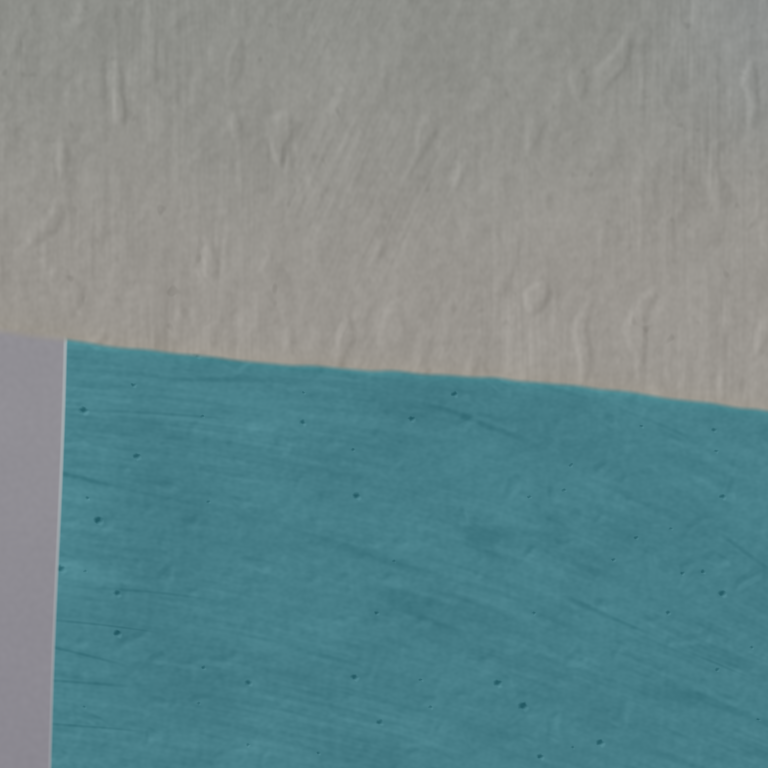
A WebGL 1 fragment shader for this texture:

```glsl
precision highp float;
// Painted plaster: warm grey wall above a brushed teal panel, pale strip at the left.
uniform vec2 u_resolution;

#define WALL_HIGH vec3(0.555, 0.560, 0.540)
#define WALL_LOW vec3(0.604, 0.590, 0.567)
#define TEAL_DARK vec3(0.246, 0.455, 0.495)
#define TEAL_LIGHT vec3(0.302, 0.523, 0.561)
#define STRIP_COLOR vec3(0.567, 0.560, 0.583)
#define PAINT_TOP 0.5685
#define PAINT_SLOPE 0.103
#define EDGE_SOFT 0.0046
#define WALL_RELIEF 0.046
#define BRUSH_DEPTH 0.042
#define PIT_CELLS 21.0

vec2 hash2(vec2 p) {
  vec3 q = fract(vec3(p.xyx) * vec3(0.1031, 0.1030, 0.0973));
  q += dot(q, q.yzx + 33.33);
  return fract((q.xx + q.yz) * q.zy);
}

float gradientNoise(vec2 p) {
  vec2 i = floor(p), f = fract(p);
  vec2 u = f * f * f * (f * (f * 6.0 - 15.0) + 10.0);
  vec2 e = vec2(0.0, 1.0);
  float a = dot(hash2(i) * 2.0 - 1.0, f);
  float b = dot(hash2(i + e.yx) * 2.0 - 1.0, f - e.yx);
  float c = dot(hash2(i + e.xy) * 2.0 - 1.0, f - e.xy);
  float d = dot(hash2(i + e.yy) * 2.0 - 1.0, f - e.yy);
  return mix(mix(a, b, u.x), mix(c, d, u.x), u.y);
}

float fbm(vec2 p) {
  float sum = 0.0, amp = 0.6;
  for (int i = 0; i < 4; i++) {
    sum += amp * gradientNoise(p);
    p = p * 2.03 + 17.3;
    amp *= 0.5;
  }
  return sum;
}

// Mottled plaster with small separate raised dabs.
float wallHeight(vec2 p) {
  vec2 q = p + 0.02 * vec2(gradientNoise(p * 13.0), gradientNoise(p * 13.0 + 31.0));
  q.x -= 0.12 * q.y;
  float dabs = smoothstep(0.16, 0.42, gradientNoise(q * vec2(28.0, 15.0) + 14.0));
  return fbm(q * vec2(25.0, 16.0) + 40.0) + 0.6 * dabs;
}

vec3 wallColor(vec2 p) {
  float warmth = 1.0 - smoothstep(0.56, 1.0, p.y + 0.12 * fbm(p * 4.0));
  vec3 col = mix(WALL_HIGH, WALL_LOW, warmth);
  col += vec3(-0.008, 0.0, 0.018) * smoothstep(0.75, 1.1, p.x) * smoothstep(0.7, 1.0, p.y);
  vec2 light = vec2(0.0035, -0.0015);
  float slope = wallHeight(p + light) - wallHeight(p - light);
  col += WALL_RELIEF * clamp(slope * 1.4, -1.3, 1.3);
  col += 0.04 * fbm(p * vec2(8.0, 6.0) + 9.0);
  // Upright bristle lines at the sides, slanted scratches across the middle.
  float upright = gradientNoise(vec2(p.x * 85.0, p.y * 4.5));
  upright += 0.8 * gradientNoise(vec2(p.x * 170.0, p.y * 15.0));
  float slanted = gradientNoise(vec2((p.x - 0.48 * p.y) * 135.0, p.y * 11.0) + 60.0);
  float middle = smoothstep(0.32, 0.44, p.x) * (1.0 - smoothstep(0.54, 0.66, p.x));
  float patches = smoothstep(-0.30, 0.30, fbm(p * 6.0 + 90.0));
  col += 0.042 * patches * mix(upright, slanted, middle);
  col += 0.024 * gradientNoise(p * 75.0) + 0.018 * gradientNoise(p * vec2(170.0, 140.0));
  float nick = smoothstep(0.34, 0.60, gradientNoise(p * vec2(60.0, 46.0) + 80.0));
  return col - 0.04 * nick;
}

// Small irregular holes, gathered in loose groups, with a faint lit rim.
float pits(vec2 p) {
  vec2 g = p * PIT_CELLS, cell = floor(g);
  vec2 rnd = hash2(cell + 5.0), kind = hash2(cell + 71.0);
  vec2 d = (g - cell - 0.2 - 0.6 * rnd) / PIT_CELLS;
  d += 0.002 * gradientNoise(p * 210.0);
  float r = mix(0.0016, 0.0042, kind.y * kind.y);
  float core = 1.0 - smoothstep(0.2 * r, 1.5 * r, length(d * vec2(0.75, 1.0)));
  float rim = 1.0 - smoothstep(0.2 * r, 1.5 * r, length(d - vec2(r, -r)));
  return step(0.74, kind.x) * (0.35 * rim - core) * mix(0.45, 1.0, kind.y);
}

float tealHeight(vec2 p) {
  vec2 q = p + 0.015 * vec2(gradientNoise(p * 14.0), gradientNoise(p * 14.0 + 23.0));
  float dabs = smoothstep(0.20, 0.45, gradientNoise(q * vec2(34.0, 39.0) + 66.0));
  return fbm(q * vec2(24.0, 34.0) + 25.0) + 0.6 * dabs;
}

vec3 tealColor(vec2 p) {
  // Long brush paths sag more steeply toward the lower right.
  float path = p.y + 0.10 * p.x + 0.17 * p.x * p.x * smoothstep(0.60, 0.15, p.y);
  path += 0.004 * gradientNoise(p * vec2(4.0, 7.0) + 44.0);
  float shade = 0.55 + 0.60 * fbm(vec2(p.x * 2.5, path * 13.0) + 3.0) + 0.70 * fbm(p * 7.0 + 12.0);
  shade += 0.22 * smoothstep(0.20, 0.07, p.x);
  vec3 col = mix(TEAL_DARK, TEAL_LIGHT, clamp(shade, -0.4, 1.5));
  float bristle = gradientNoise(vec2(p.x * 4.5, path * 80.0));
  bristle += 0.9 * gradientNoise(vec2(p.x * 13.0, path * 165.0) + 30.0);
  float patches = smoothstep(-0.35, 0.25, fbm(p * vec2(4.0, 8.0) + 120.0));
  col += BRUSH_DEPTH * 0.85 * patches * bristle;
  // Thin dark furrows that run far along the paths.
  float furrow = abs(gradientNoise(vec2(p.x * 1.6, path * 17.0) + 50.0));
  float broken = smoothstep(-0.05, 0.30, gradientNoise(p * vec2(5.0, 12.0) + 150.0));
  col -= BRUSH_DEPTH * 0.9 * broken * (1.0 - smoothstep(0.0, 0.055, furrow));
  vec2 light = vec2(-0.002, 0.003);
  float slope = tealHeight(p + light) - tealHeight(p - light);
  col += 0.036 * clamp(slope * 1.1, -1.3, 1.3);
  col += 0.022 * gradientNoise(p * 85.0) + 0.018 * gradientNoise(p * vec2(140.0, 180.0));
  return col + 0.14 * pits(p);
}

vec3 stripColor(vec2 p) {
  vec3 col = STRIP_COLOR - vec3(0.022, 0.024, 0.016) * smoothstep(0.5, 0.0, p.y);
  return col + 0.014 * gradientNoise(p * 110.0) + 0.012 * fbm(p * 12.0);
}

void main() {
  vec2 p = gl_FragCoord.xy / u_resolution;
  float soft = max(EDGE_SOFT, 0.75 / u_resolution.y);
  float wobble = 0.006 * sin((p.x - 0.5) * 6.6) + 0.004 * gradientNoise(vec2(p.x * 19.0, 2.3));
  float above = p.y - (PAINT_TOP - PAINT_SLOPE * p.x + wobble);
  float right = p.x - (0.066 + 0.036 * p.y - 0.001 * sin(p.y * 11.0));
  float inPanel = smoothstep(-0.6 * soft, 0.6 * soft, right);

  // Pale seam, fading downward.
  vec3 lower = mix(stripColor(p), tealColor(p), inPanel);
  float seam = 1.0 - smoothstep(0.0004, 0.0040, abs(right + 0.001));
  lower = mix(lower, vec3(0.68, 0.72, 0.73), seam * mix(0.3, 0.7, smoothstep(0.0, 0.5, p.y)));

  // Green fringe below the paint line, warm lip above.
  lower += vec3(0.010, 0.030, 0.024) * inPanel * exp(-abs(above + 0.004) / 0.005);
  vec3 upper = wallColor(p) + vec3(0.018, 0.010, -0.006) * exp(-max(above, 0.0) / 0.016);
  float lineSoft = mix(0.008, soft, inPanel);
  vec3 col = mix(lower, upper, smoothstep(-lineSoft, lineSoft, above));
  gl_FragColor = vec4(clamp(col, 0.0, 1.0), 1.0);
}
```
